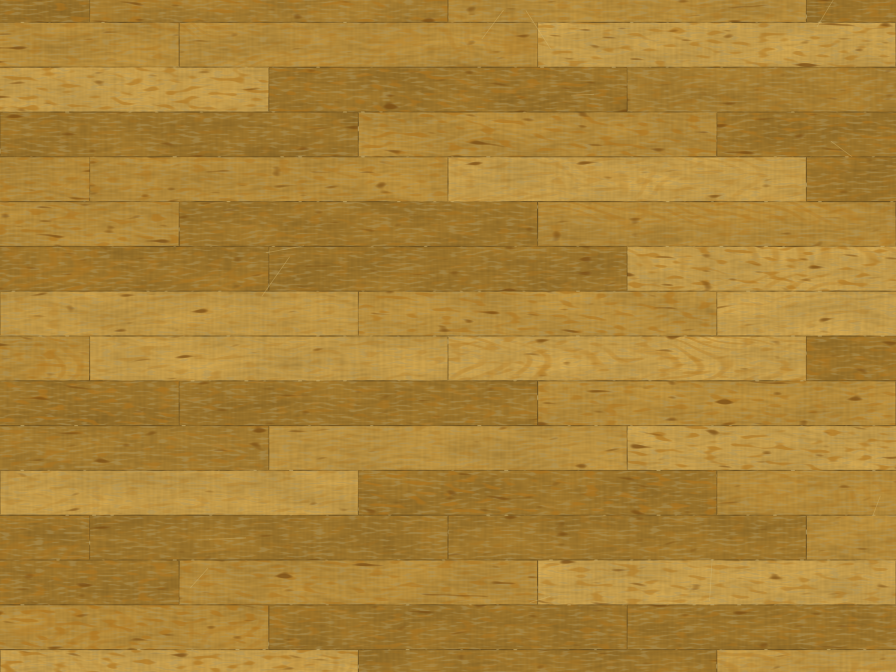
This texture is drawn by a WebGL 2 fragment shader. Its source:

```glsl
#version 300 es
precision highp float;
// Strip parquet floor: quarter-staggered oak planks with grain, flecks, seams and scratches.
uniform vec2 u_resolution;
out vec4 outColor;

const float ROWS = 15.0;           // plank heights per canvas height
const float PLANK_LENGTH = 8.0;    // in plank heights
const float STAGGER = 0.25;        // shift per row, in plank lengths
const float SEAM_HALF_WIDTH = 0.013;
const float SCRATCH_HALF_WIDTH = 0.008;
const int SCRATCHES = 12;
const vec3 DARK_OAK = vec3(0.600, 0.448, 0.168);
const vec3 MID_OAK = vec3(0.695, 0.533, 0.224);
const vec3 LIGHT_OAK = vec3(0.765, 0.608, 0.292);
const vec3 FLECK = vec3(0.47, 0.29, 0.07);
const vec3 AMBER = vec3(0.68, 0.45, 0.11);
const vec3 GREY_FIBRE = vec3(0.64, 0.56, 0.36);
const vec3 SEAM = vec3(0.40, 0.30, 0.12);
const vec3 DUST = vec3(0.82, 0.72, 0.46);

vec2 hash2(vec2 p) {
  vec3 a = fract(p.xyx * vec3(0.1031, 0.1030, 0.0973));
  a += dot(a, a.yzx + 33.33);
  return fract((a.xx + a.yz) * a.zy);
}

float cornerSlope(vec2 cell, vec2 offset) {
  float angle = 6.2832 * hash2(cell).x;
  return dot(vec2(cos(angle), sin(angle)), offset);
}

float gradientNoise(vec2 p) {
  vec2 i = floor(p), f = p - i;
  vec2 s = f * f * f * (f * (f * 6.0 - 15.0) + 10.0);
  vec2 e = vec2(1.0, 0.0);
  float low = mix(cornerSlope(i, f), cornerSlope(i + e, f - e), s.x);
  float high = mix(cornerSlope(i + e.yx, f - e.yx), cornerSlope(i + 1.0, f - 1.0), s.x);
  return mix(low, high, s.y);
}

// Antialiased coverage of a line at distance d
float line(float d, float halfWidth, float pixel) {
  return clamp((halfWidth - d) / pixel + 0.5, 0.0, 1.0);
}

// Base tone: three shades, spread evenly over the floor with some jitter
vec3 plankTone(vec2 id, float jitter) {
  float t = fract(id.y * 0.618 + id.x * 0.29 + jitter * 0.45);
  float shade = 0.5 * (smoothstep(0.26, 0.40, t) + smoothstep(0.60, 0.74, t));
  vec3 tone = mix(DARK_OAK, MID_OAK, min(shade * 2.0, 1.0));
  return mix(tone, LIGHT_OAK, max(shade * 2.0 - 1.0, 0.0));
}

vec3 wood(vec2 uv, vec2 id) {
  vec2 trait = hash2(id + 57.0), kind = hash2(id + 131.0);
  vec2 g = uv + floor(trait * 90.0) * vec2(9.0, 3.0) + 20.0;
  vec3 color = plankTone(id, trait.x);

  // Broad mottling, long fibres and faint cross saw marks
  float mottle = gradientNoise(g * vec2(0.55, 1.7));
  float warp = gradientNoise(g * vec2(0.7, 1.3) + 40.0);
  float fibre = gradientNoise(vec2(g.x * 1.1, g.y * 11.0 + warp * 3.0));
  float fine = gradientNoise(g * vec2(4.0, 19.0));
  float saw = gradientNoise(g * vec2(15.0, 1.5));
  color *= 1.0 + 0.10 * mottle + 0.09 * fibre + 0.07 * fine + 0.05 * saw;
  color = mix(color, GREY_FIBRE, 0.45 * smoothstep(0.05, 0.45, fine + 0.4 * fibre));

  // Curved growth rings on some planks
  float arch = uv.y - 0.3 - 0.4 * trait.y;
  float rings = sin(9.0 * (g.x + 3.5 * arch * arch + 1.1 * warp) + 5.0 * mottle);
  float figured = smoothstep(0.55, 0.8, kind.x) * smoothstep(-0.25, 0.2, mottle);
  color = mix(color, AMBER, 0.34 * figured * smoothstep(0.1, 1.0, rings));

  // Small amber pores, then sparse dark dashes
  vec2 slant = vec2(g.x, g.y + (kind.y - 0.5) * 0.16 * g.x);
  float pores = gradientNoise(slant * vec2(2.6, 9.0) + 15.0);
  color = mix(color, AMBER, (0.25 + 0.4 * kind.y) * smoothstep(0.12, 0.42, pores));
  float dashes = gradientNoise(slant * vec2(1.7, 6.5) + 71.0);
  return mix(color, FLECK, 0.75 * smoothstep(0.40, 0.62, dashes + 0.06 * kind.y));
}

// Pale hairline scratches at scattered places
float scratches(vec2 q, float pixel) {
  float mark = 0.0;
  for (int i = 0; i < SCRATCHES; i++) {
    vec2 a = hash2(vec2(float(i), 7.0)), b = hash2(vec2(float(i), 23.0));
    vec2 axis = vec2(cos(b.x * 3.1416), sin(b.x * 3.1416));
    vec2 d = q - a * vec2(ROWS * 4.0 / 3.0, ROWS);
    float along = clamp(dot(d, axis), 0.0, 0.3 + 0.9 * b.y);
    mark = max(mark, line(length(d - axis * along), SCRATCH_HALF_WIDTH, pixel));
  }
  return mark;
}

void main() {
  float pixel = ROWS / u_resolution.y;
  vec2 q = gl_FragCoord.xy * pixel;

  // Plank index and position inside the plank
  float row = floor(q.y + 0.5);
  float run = q.x / PLANK_LENGTH + row * STAGGER;
  vec2 id = vec2(floor(run), row);
  vec2 uv = vec2(fract(run) * PLANK_LENGTH, fract(q.y + 0.5));
  vec3 color = wood(uv, id + 3.0);

  // Worn seams: uneven darkness with crumbs of pale dust
  vec2 edge = min(uv, vec2(PLANK_LENGTH, 1.0) - uv);
  float seam = line(min(edge.x, edge.y), SEAM_HALF_WIDTH, pixel);
  float wear = gradientNoise(q * 1.3 + 11.0) + 0.5 * gradientNoise(q * 6.0);
  color = mix(color, SEAM, seam * clamp(0.55 + 0.7 * wear, 0.15, 0.9));
  float crumbs = smoothstep(0.22, 0.45, gradientNoise(q * vec2(5.0, 4.0) + 63.0));
  color = mix(color, DUST, 0.6 * seam * crumbs);

  color = mix(color, DUST, 0.4 * scratches(q, pixel));
  outColor = vec4(color, 1.0);
}
```
